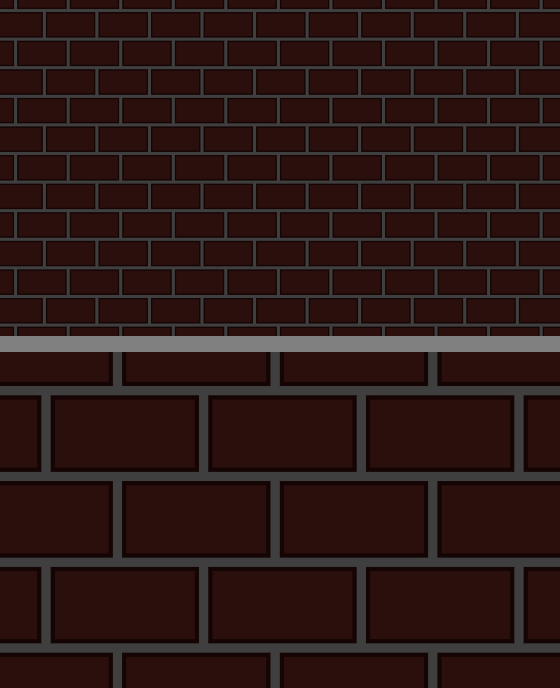
Top: the whole. Bottom: its middle third, enlarged.
Write a Shadertoy shader that draws this pattern.

```glsl
// Distance from p to the nearest mortar centre line of a running-bond wall
float mortarDistance(vec2 p, vec2 brickSize) {
    p.y -= 0.0326;
    float row = floor(p.y / brickSize.y);
    // Alternate courses shift by slightly more than half a brick
    p.x -= mod(row, 2.0) < 0.5 ? 0.1320 : 0.0465;
    vec2 cell = fract(p / brickSize);
    vec2 toLine = min(cell, 1.0 - cell) * brickSize;
    return min(toLine.x, toLine.y);
}

void mainImage(out vec4 fragColor, in vec2 fragCoord) {
    vec2 p = fragCoord / iResolution.y;
    float pixel = 1.0 / iResolution.y;
    float d = mortarDistance(p, vec2(0.1564, 0.0851));

    vec3 brick = vec3(0.165, 0.059, 0.051);
    vec3 shadedRim = vec3(0.080, 0.016, 0.016);
    vec3 mortar = vec3(0.250, 0.248, 0.246);

    // Mortar, then a dark rim, then the flat brick face
    float rimMask = smoothstep(-0.6, 0.6, (d - 0.0046) / pixel);
    float faceMask = smoothstep(-0.6, 0.6, (d - 0.0088) / pixel);
    vec3 colour = mix(mortar, shadedRim, rimMask);
    colour = mix(colour, brick, faceMask);

    fragColor = vec4(colour, 1.0);
}
```
